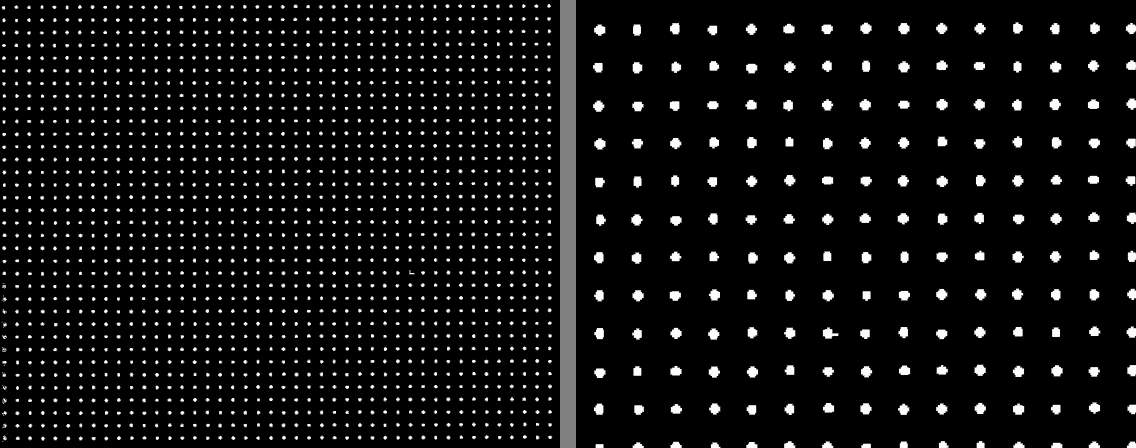
Left, the full canvas; right, a detail of the centre.
Reproduce this pattern procedurally as a WebGL 2 fragment shader.

```glsl
#version 300 es
precision highp float;
// A slightly tilted grid of small white dots on black, 44 across and 35 down.
// Each dot is a rounded box with hashed nubs on its four sides, so that its
// outline varies; the lower left edge is worn and two dots are misprinted.

#define GRID vec2(44.0, 35.0)           // dots across and down
#define PITCH 0.02264                   // dot spacing, in canvas widths
#define ORIGIN vec2(0.0087, 0.0169)     // centre of the lower left dot
#define TILT 0.0024                     // grid rotation in radians
#define CORE 0.104                      // half size of a dot body, in cells
#define REACH 0.146                     // how far the nubs reach, in cells
#define JITTER 0.035                    // wander of the dot centres
#define WORN_ROWS 13.0                  // worn rows in the first column
#define TAILED_DOT vec2(21.0, 14.0)     // dot with a short tail
#define BROKEN_DOT vec2(32.0, 13.0)     // dot reduced to an angle
#define INK vec3(0.99)
#define GROUND vec3(0.0)

uniform vec2 u_resolution;
out vec4 fragColor;

float hash(vec2 p) {
    return fract(sin(dot(p, vec2(127.1, 311.7))) * 43758.5453);
}

vec2 hash2(vec2 p) {
    return vec2(hash(p), hash(p + 57.3));
}

float box(vec2 p, vec2 halfSize) {
    vec2 q = abs(p) - halfSize;
    return length(max(q, 0.0)) + min(max(q.x, q.y), 0.0);
}

// Rounded body with a narrow, wide or missing nub on each side
float dotShape(vec2 p, vec2 id) {
    float d = box(p, vec2(CORE - 0.025)) - 0.025;
    for (int side = 0; side < 4; side++) {
        float h = hash(id + float(side) * 19.7);
        float halfWidth = mix(0.03, 0.085, hash(id + float(side) * 7.3 + 3.1));
        if (h < 0.76) {
            d = min(d, box(p - vec2(REACH * 0.5, 0.0), vec2(REACH * 0.5, halfWidth)));
        }
        p = vec2(p.y, -p.x);
    }
    return d;
}

// Bites out of the dot and loose specks beside it
float wear(float d, vec2 p, vec2 id) {
    for (int i = 0; i < 3; i++) {
        vec2 r = hash2(id + float(i) * 11.9) - 0.5;
        d = max(d, 0.045 - length(p - r * 0.28));
        d = min(d, length(p - vec2(-0.12, 0.0) - r.yx * vec2(0.16, 0.5)) - 0.028);
    }
    return d;
}

void main() {
    // Tilted grid coordinates, one unit per dot
    vec2 p = gl_FragCoord.xy / u_resolution.x - ORIGIN;
    float c = cos(TILT), s = sin(TILT);
    vec2 g = vec2(c * p.x + s * p.y, c * p.y - s * p.x) / PITCH;
    vec2 id = floor(g + 0.5);
    vec2 local = g - id;
    float pixel = 1.0 / (u_resolution.x * PITCH);

    float d = dotShape(local - (hash2(id + 5.7) - 0.5) * JITTER, id);

    // Worn edge and misprints
    if (id.x == 0.0 && id.y < WORN_ROWS) d = wear(d, local, id);
    if (id == TAILED_DOT) {
        d = min(d, box(local - vec2(0.14, -0.04), vec2(0.13, 0.035)));
    }
    if (id == BROKEN_DOT) {
        d = min(box(local - vec2(-0.02, 0.04), vec2(0.035, 0.14)),
                box(local - vec2(0.14, -0.07), vec2(0.19, 0.05)));
    }

    // Keep whole cells of the grid only, with edges one pixel soft
    bool inside = all(greaterThanEqual(id, vec2(0.0))) && all(lessThan(id, GRID));
    float coverage = inside ? clamp(0.5 - d / pixel, 0.0, 1.0) : 0.0;
    fragColor = vec4(mix(GROUND, INK, coverage), 1.0);
}
```
